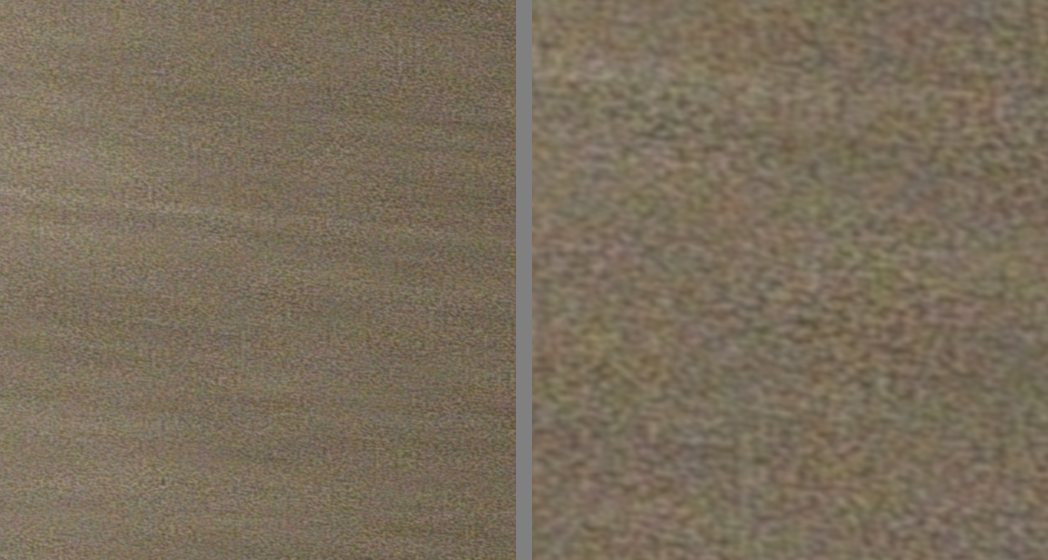
Left, the full canvas; right, a detail of the centre.
Reproduce this texture procedurally as a WebGL 1 fragment shader.

```glsl
precision highp float;
// Draws a grainy taupe cloth with faint, slightly sloping streaks and muted colour speckle.
uniform vec2 u_resolution;

vec2 randomGradient(vec2 cell) {
  vec3 p = fract(vec3(cell.xyx) * vec3(0.1031, 0.1030, 0.0973));
  p += dot(p, p.yzx + 33.33);
  float angle = 6.2832 * fract((p.x + p.y) * p.z);
  return vec2(cos(angle), sin(angle));
}

// Gradient noise, roughly -0.7 to 0.7
float noise(vec2 p) {
  vec2 i = floor(p);
  vec2 f = p - i;
  vec2 w = f * f * f * (f * (f * 6.0 - 15.0) + 10.0);
  float a = dot(randomGradient(i), f);
  float b = dot(randomGradient(i + vec2(1.0, 0.0)), f - vec2(1.0, 0.0));
  float c = dot(randomGradient(i + vec2(0.0, 1.0)), f - vec2(0.0, 1.0));
  float d = dot(randomGradient(i + 1.0), f - 1.0);
  return mix(mix(a, b, w.x), mix(c, d, w.x), w.y);
}

// Soft horizontal band around a height
float band(float y, float centre, float width) {
  float d = (y - centre) / width;
  return exp(-d * d);
}

// Broad light falloff, bands and long thin streaks
float streaks(vec2 p) {
  float light = 0.030 - 0.062 * p.x;
  light += 0.028 * band(p.x, 0.0, 0.28) * band(p.y, 0.78, 0.28);
  light += 0.030 * noise(p * vec2(1.6, 7.0) + 11.3);
  light += 0.028 * noise(p * vec2(3.0, 24.0) + 27.1);
  light += 0.026 * noise(p * vec2(8.0, 70.0) + 5.7);
  light += 0.030 * band(p.y, 0.660, 0.009);
  light -= 0.016 * band(p.y, 0.628, 0.014);
  light -= 0.020 * band(p.y, 0.858, 0.008) * smoothstep(0.2, 0.45, p.x);
  light -= 0.022 * band(p.y, 0.025, 0.012);
  return light;
}

// Small flecks, a little wider than tall, in patches of varying strength
float grain(vec2 p) {
  float strength = 1.0 + 0.5 * noise(p * vec2(9.0, 16.0) + 61.0);
  float flecks = 0.095 * noise(p * vec2(125.0, 185.0) + 3.1);
  flecks += 0.070 * noise(p * vec2(170.0, 235.0) + 47.9);
  flecks += 0.040 * noise(p * vec2(55.0, 110.0) + 19.4);
  return flecks * strength;
}

// Blurred colour speckle: warm to green, and yellow to violet
vec3 tint(vec2 p) {
  float warm = 0.022 * noise(p * vec2(17.0, 22.0) + 71.2)
             + 0.026 * noise(p * vec2(58.0, 66.0) + 13.8);
  float yellow = 0.032 * noise(p * vec2(14.0, 20.0) + 37.5)
               + 0.044 * noise(p * vec2(52.0, 62.0) + 83.6);
  return warm * vec3(1.0, -0.6, 0.2) + yellow * vec3(0.2, 0.15, -1.0);
}

void main() {
  vec2 p = gl_FragCoord.xy / u_resolution.y;
  vec2 cloth = vec2(p.x, p.y + 0.099 * p.x);
  vec3 taupe = vec3(0.476, 0.427, 0.355);
  float light = streaks(cloth) + grain(cloth);
  vec3 color = taupe + light * vec3(1.02, 1.0, 0.96) + tint(p);
  gl_FragColor = vec4(clamp(color, 0.0, 1.0), 1.0);
}
```
